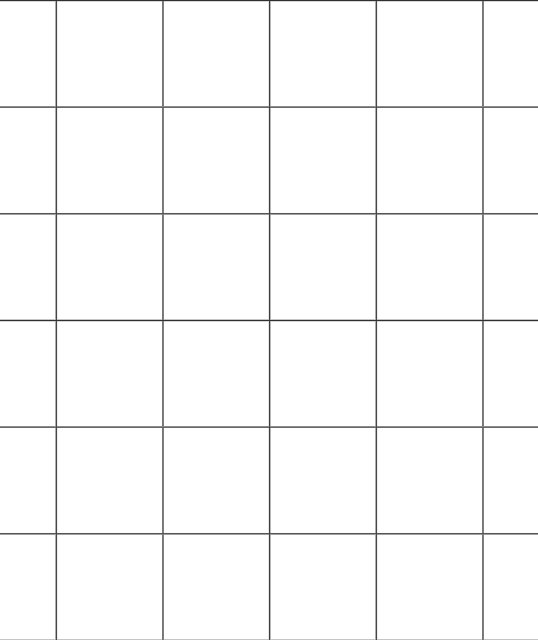
A Shadertoy shader for this pattern:

```glsl
// Thin charcoal square grid on a plain white ground.

const float ROWS = 6.0;                          // cells down the canvas
const vec2 GRID_SHIFT = vec2(0.0010, -0.0007);   // offset from centre column and top edge, in heights
const float LINE_WIDTH = 0.00202;                // in canvas heights
const float EDGE_FILTER = 1.3;                   // smoothing footprint, in pixels
const vec3 PAPER_COLOR = vec3(1.0);
const vec3 INK_COLOR = vec3(0.15);

// Signed distance to the nearest line of each family
vec2 nearestLine(vec2 p, float cell) {
    return (fract(p / cell + 0.5) - 0.5) * cell;
}

// Share of the filter footprint covered by a line
float lineCoverage(float dist, float footprint) {
    float halfLine = 0.5 * LINE_WIDTH;
    float upper = min(dist + 0.5 * footprint, halfLine);
    float lower = max(dist - 0.5 * footprint, -halfLine);
    return clamp((upper - lower) / footprint, 0.0, 1.0);
}

void mainImage(out vec4 fragColor, in vec2 fragCoord) {
    // Height units, measured from the middle of the top edge
    vec2 topCenter = vec2(0.5 * iResolution.x, iResolution.y);
    vec2 p = (fragCoord - topCenter) / iResolution.y - GRID_SHIFT;
    float footprint = EDGE_FILTER / iResolution.y;

    // Both line families merge without darkening at crossings
    vec2 dist = nearestLine(p, 1.0 / ROWS);
    float ink = max(lineCoverage(dist.x, footprint), lineCoverage(dist.y, footprint));

    fragColor = vec4(mix(PAPER_COLOR, INK_COLOR, ink), 1.0);
}
```
